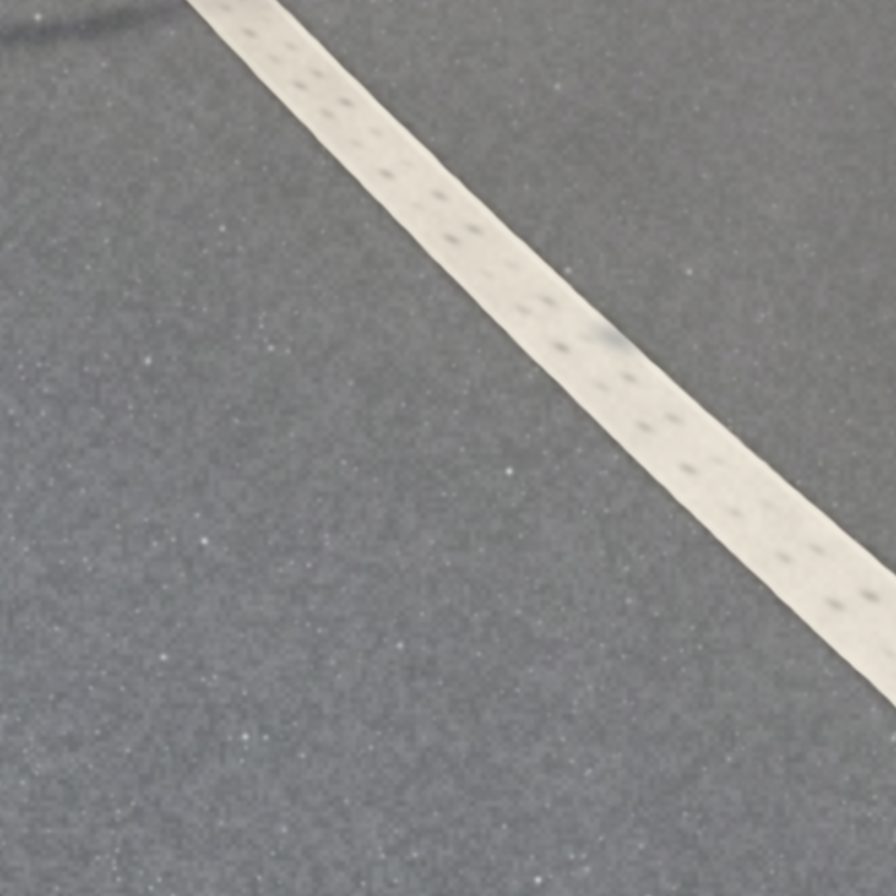
Give the GLSL for this texture, as a WebGL 1 fragment shader.

```glsl
precision highp float;
uniform vec2 u_resolution;

const vec3 ASPHALT_WARM = vec3(0.492, 0.490, 0.484);
const vec3 ASPHALT_COOL = vec3(0.478, 0.486, 0.500);
const vec3 PAINT_FAR = vec3(0.855, 0.830, 0.775);
const vec3 PAINT_NEAR = vec3(0.895, 0.870, 0.820);
const vec3 PAINT_RIM = vec3(0.950, 0.930, 0.890);
const vec3 DENT_COLOR = vec3(0.650, 0.630, 0.590);
const vec3 LOWER_EDGE = vec3(1.2267, -1.1098, 0.095);
const vec3 UPPER_EDGE = vec3(1.3263, -1.0954, 0.127);
const float EDGE_SLOPE = 0.71;
const float EDGE_BLUR = 0.0026;
const float DENT_RATE = 20.66;
const float DENT_SHIFT = 0.281;
const float GRAIN = 0.105;

float hash(vec2 p) {
  vec3 q = fract(vec3(p.xyx) * 0.1031);
  q += dot(q, q.yzx + 33.33);
  return fract((q.x + q.y) * q.z);
}

float noise(vec2 p) {
  vec2 i = floor(p);
  vec2 f = fract(p);
  f = f * f * (3.0 - 2.0 * f);
  float low = mix(hash(i), hash(i + vec2(1.0, 0.0)), f.x);
  float high = mix(hash(i + vec2(0.0, 1.0)), hash(i + 1.0), f.x);
  return mix(low, high, f.y);
}

float fbm(vec2 p) {
  float sum = 0.0;
  float weight = 0.5;
  for (int i = 0; i < 4; i++) {
    sum += weight * noise(p);
    p = p * 2.03 + 17.3;
    weight *= 0.5;
  }
  return sum / 0.9375;
}

float curve(vec3 c, float x) {
  return c.x + x * (c.y + x * c.z);
}

// Soft bright stones, one candidate per cell
float specks(vec2 p, float cells, float density) {
  vec2 q = p * cells;
  vec2 home = floor(q);
  float sum = 0.0;
  for (int j = -1; j <= 1; j++) {
    for (int i = -1; i <= 1; i++) {
      vec2 id = home + vec2(float(i), float(j));
      vec2 center = id + vec2(hash(id + 3.7), hash(id + 41.2));
      float present = step(1.0 - density, hash(id + 87.1));
      vec2 d = q - center;
      sum += present * (0.3 + 0.7 * hash(id + 11.9)) * exp(-dot(d, d) * 16.0);
    }
  }
  return sum;
}

// Row of shallow dents whose spacing grows toward the viewer
float dentRow(vec2 p, float across, float phase) {
  float n = DENT_RATE * log(p.x + DENT_SHIFT) - phase;
  float id = floor(n + 0.5);
  float x = exp((id + phase) / DENT_RATE) - DENT_SHIFT;
  float y = mix(curve(LOWER_EDGE, x), curve(UPPER_EDGE, x), across);
  vec2 d = p - vec2(x, y);
  d.y += 0.35 * d.x;
  d /= vec2(0.0095, 0.0055) * (0.75 + 0.4 * p.x);
  float strength = 0.15 + 0.5 * hash(vec2(id + 60.0, across * 100.0));
  return strength * exp(-dot(d, d));
}

vec3 asphalt(vec2 p) {
  float nearness = clamp(1.05 - 0.65 * p.y - 0.4 * p.x, 0.0, 1.0);
  vec3 color = mix(ASPHALT_WARM, ASPHALT_COOL, smoothstep(0.25, 0.9, nearness));
  float fine = noise(p * 165.0) - 0.5;
  float medium = noise(p * 85.0 + 9.0) - 0.5;
  float broad = fbm(p * 6.0) - 0.5;
  color += GRAIN * (0.45 + 0.6 * nearness) * (fine * 0.6 + medium * 0.55);
  color += 0.035 * broad;
  color += vec3(0.012, 0.0, 0.016) * (noise(p * 38.0 + 51.0) - 0.5);
  color += 0.10 * (0.35 + nearness) * specks(p, 80.0, 0.10);
  color += 0.28 * specks(p + 5.0, 62.0, 0.009);

  // Curved shadow in the upper left
  float shadowY = 0.958 + 0.07 * p.x + 0.5 * p.x * p.x;
  float shadow = exp(-pow((p.y - shadowY) / 0.015, 2.0));
  color -= vec3(0.10, 0.10, 0.088) * shadow * (1.0 - smoothstep(0.12, 0.29, p.x));
  return color;
}

vec3 paint(vec2 p, float lower, float upper) {
  vec3 color = mix(PAINT_FAR, PAINT_NEAR, smoothstep(0.15, 0.75, p.x));
  color += 0.045 * (fbm(p * 24.0) - 0.5) + 0.025 * (noise(p * 130.0) - 0.5);
  float dents = dentRow(p, 0.36, 0.0) + dentRow(p, 0.67, 0.65);
  color = mix(color, DENT_COLOR, clamp(dents, 0.0, 0.8));
  float rim = exp(-pow((upper - 0.005) / 0.004, 2.0));
  rim += 0.6 * exp(-pow((lower - 0.005) / 0.004, 2.0));
  color = mix(color, PAINT_RIM, 0.6 * min(rim, 1.0));

  // Worn smudge by the upper edge and a faint shadow at the far end
  vec2 worn = (p - vec2(0.688, 0.622)) / vec2(0.026, 0.014);
  worn.y += 0.6 * worn.x;
  color = mix(color, vec3(0.67, 0.67, 0.66), 0.75 * exp(-dot(worn, worn)));
  return color - vec3(0.05, 0.055, 0.05) * smoothstep(0.97, 1.0, p.y);
}

void main() {
  vec2 p = gl_FragCoord.xy / u_resolution;
  float lower = (p.y - curve(LOWER_EDGE, p.x)) * EDGE_SLOPE;
  float upper = (curve(UPPER_EDGE, p.x) - p.y) * EDGE_SLOPE;
  float inside = min(lower, upper) + 0.0015 * (noise(p * 70.0) - 0.5);
  vec3 ground = asphalt(p);
  ground -= vec3(0.035, 0.045, 0.06) * exp(-pow((inside + 0.003) / 0.005, 2.0));
  float coverage = smoothstep(-EDGE_BLUR, EDGE_BLUR, inside);
  gl_FragColor = vec4(mix(ground, paint(p, lower, upper), coverage), 1.0);
}
```
